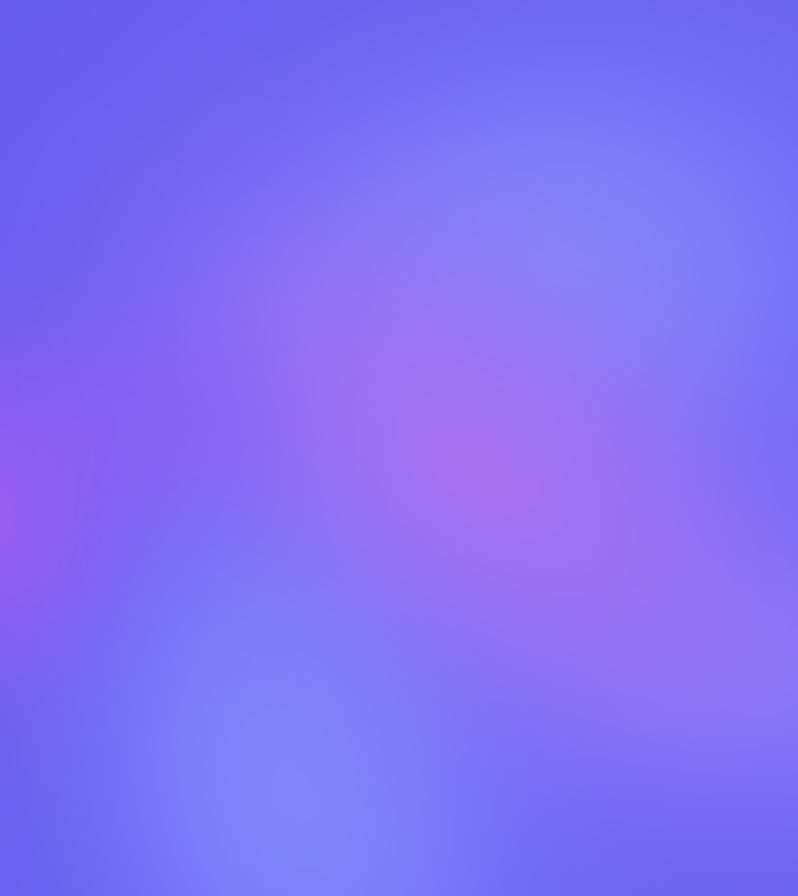
Give the GLSL for this background, as a Shadertoy shader.

```glsl
// Soft indigo gradient with blurred periwinkle, violet and magenta glows.

const vec3 INDIGO     = vec3(0.405, 0.360, 0.945);
const vec3 PERIWINKLE = vec3(0.52, 0.53, 0.98);
const vec3 SKY        = vec3(0.50, 0.54, 0.985);
const vec3 LAVENDER   = vec3(0.53, 0.48, 0.97);
const vec3 ORCHID     = vec3(0.66, 0.45, 0.95);
const vec3 VIOLET     = vec3(0.55, 0.38, 0.95);
const vec3 MAGENTA    = vec3(0.60, 0.37, 0.94);

// Gaussian falloff from an ellipse turned counter-clockwise by angle.
float glow(vec2 uv, vec2 center, vec2 radii, float angle) {
    vec2 offset = uv - center;
    float c = cos(angle), s = sin(angle);
    vec2 local = vec2(c * offset.x + s * offset.y,
                      c * offset.y - s * offset.x) / radii;
    return exp(-dot(local, local));
}

void mainImage(out vec4 fragColor, in vec2 fragCoord) {
    vec2 uv = fragCoord / iResolution.xy;

    // Base, slightly lighter toward the right
    vec3 color = INDIGO + vec3(0.012, 0.022, 0.006) * uv.x;

    // Cool light: upper right, lower left of centre, lower right
    color = mix(color, PERIWINKLE, 0.95 * glow(uv, vec2(0.70, 0.70), vec2(0.36, 0.24), 0.0));
    color = mix(color, SKY, 0.95 * glow(uv, vec2(0.37, 0.12), vec2(0.34, 0.25), 1.99));
    color = mix(color, LAVENDER, 0.80 * glow(uv, vec2(0.95, 0.25), vec2(0.35, 0.17), 0.0));

    // Warm light: diagonal central band, its left bridge and the left edge
    color = mix(color, ORCHID, 0.95 * glow(uv, vec2(0.60, 0.48), vec2(0.38, 0.20), -0.50));
    color = mix(color, VIOLET, 0.60 * glow(uv, vec2(0.20, 0.53), vec2(0.18, 0.11), 0.0));
    color = mix(color, MAGENTA, 0.95 * glow(uv, vec2(-0.02, 0.42), vec2(0.16, 0.17), 0.0));

    fragColor = vec4(color, 1.0);
}
```
